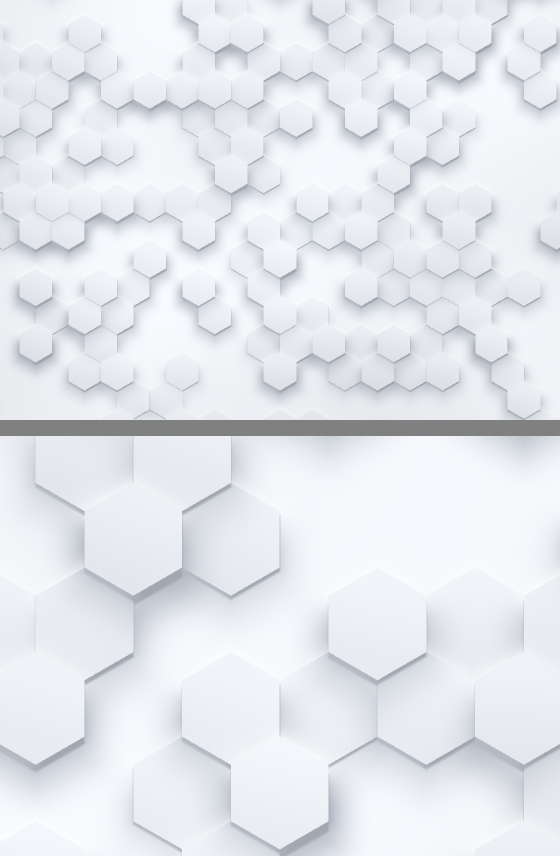
Top: the whole. Bottom: its middle third, enlarged.
Give the GLSL for this background, as a WebGL 1 fragment shader.

```glsl
precision highp float;
// White relief of pointy-top hexagonal prisms raised at random from a flat ground.
// Each point finds its cell, then gathers soft shadows, side walls and rim glow
// from the higher cells nearby. Gradient noise gathers the prisms into clusters.

uniform vec2 u_resolution;

float hash(vec2 p) {
  return fract(sin(dot(p, vec2(127.1, 311.7))) * 43758.55);
}

vec2 latticeGradient(vec2 cell) {
  float angle = 6.2832 * hash(cell);
  return vec2(cos(angle), sin(angle));
}

float gradientNoise(vec2 p) {
  vec2 i = floor(p), f = p - i;
  vec2 u = f * f * f * (f * (f * 6.0 - 15.0) + 10.0);
  float a = dot(latticeGradient(i), f);
  float b = dot(latticeGradient(i + vec2(1, 0)), f - vec2(1, 0));
  float c = dot(latticeGradient(i + vec2(0, 1)), f - vec2(0, 1));
  float d = dot(latticeGradient(i + 1.0), f - 1.0);
  return mix(mix(a, b, u.x), mix(c, d, u.x), u.y);
}

// Signed distance to a pointy-top hexagon of unit width.
float hexDistance(vec2 p) {
  p = abs(p.yx);
  vec2 fold = vec2(-0.866, 0.5);
  p -= 2.0 * min(dot(fold, p), 0.0) * fold;
  p -= vec2(clamp(p.x, -0.2887, 0.2887), 0.5);
  return length(p) * sign(p.y);
}

// Centre of the hexagonal cell that holds q.
vec2 cellCentre(vec2 q) {
  vec2 stride = vec2(1.0, 1.732);
  vec2 a = floor(q / stride + 0.5) * stride;
  vec2 b = (floor(q / stride) + 0.5) * stride;
  return distance(q, a) < distance(q, b) ? a : b;
}

// Zero for open ground, otherwise the height of the prism.
float cellHeight(vec2 centre) {
  vec2 id = floor(centre * vec2(2.0, 1.1547) + 0.5);
  float cluster = gradientNoise(centre * 0.24 + 7.3);
  float raised = step(0.53, hash(id + 3.0) + 0.9 * cluster);
  return raised * mix(0.15, 1.0, hash(id + 41.0));
}

vec3 relief(vec2 p) {
  vec2 q = p / 0.0775 + vec2(0.4, 0.25);
  vec2 centre = cellCentre(q);
  vec2 local = q - centre;
  float height = cellHeight(centre);

  // Ground or gently shaded top face
  vec3 ground = vec3(0.955, 0.963, 0.98);
  vec3 face = mix(vec3(0.893, 0.905, 0.928), vec3(0.936, 0.946, 0.964),
                  smoothstep(-0.6, 0.55, local.y + 0.25 * local.x));
  vec3 color = height > 0.0 ? face : ground;
  color += 0.05 * gradientNoise(p * 2.2 + 3.7);

  float light = 1.0, glow = 0.0, wall = 0.0, wallSide = 0.0;
  for (int row = -1; row <= 2; row++) {
    for (int col = -1; col <= 1; col++) {
      float r = float(row);
      vec2 offset = vec2(float(col) + 0.5 * mod(abs(r), 2.0), r * 0.866);
      float rise = cellHeight(centre + offset) - height;
      if (rise > 0.0) {
        vec2 o = local - offset;
        float edge = max(hexDistance(o), 0.0);
        float below = smoothstep(0.3, -0.2, o.y);
        // Broad shadow thrown downwards, with a darker zone at the foot
        float fall = 1.0 - smoothstep(-0.15, 0.62, hexDistance(o + vec2(0.0, 0.2)));
        light *= 1.0 - 0.52 * rise * fall * fall * mix(0.3, 1.0, below);
        light *= 1.0 - (0.14 + 0.38 * rise) * exp(-edge * 11.0) * below;
        // Bright rim above the upper edges
        glow = max(glow, exp(-edge * 9.0) * smoothstep(0.05, 0.4, o.y) * (0.5 + 0.5 * rise));
        // Side wall below the lower edges
        float cover = smoothstep(0.02, -0.02, hexDistance(o + vec2(0.0, 0.01 + 0.095 * rise)));
        if (cover > wall) {
          wall = cover;
          wallSide = smoothstep(-0.15, 0.15, o.x);
        }
      }
    }
  }

  color = mix(vec3(0.56, 0.595, 0.65), color, light);
  color = mix(color, vec3(0.99, 0.995, 1.0), 0.95 * glow);
  vec3 wallColor = mix(vec3(0.71, 0.73, 0.76), vec3(0.64, 0.66, 0.69), wallSide);
  return mix(color, wallColor, wall);
}

void main() {
  // Four samples per pixel smooth the cell borders
  vec3 sum = vec3(0.0);
  for (int i = 0; i < 4; i++) {
    float k = float(i);
    vec2 jitter = (vec2(mod(k, 2.0), floor(k / 2.0)) - 0.5) * 0.6;
    sum += relief((gl_FragCoord.xy + jitter) / u_resolution.y);
  }
  vec2 uv = gl_FragCoord.xy / u_resolution;
  float vignette = 0.03 * smoothstep(0.3, 0.8, distance(uv, vec2(0.42, 0.65)));
  gl_FragColor = vec4(sum / 4.0 - vignette, 1.0);
}
```
